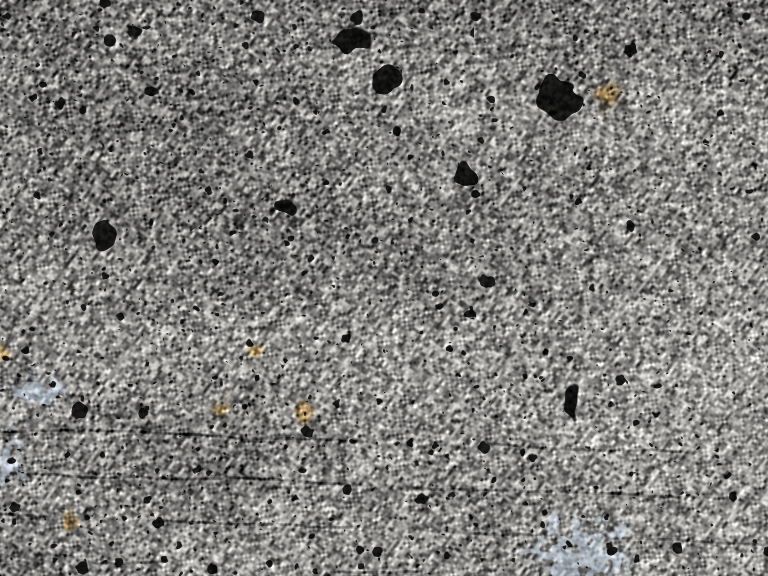
Give the GLSL for this texture, as a Shadertoy shader.

```glsl
// Weathered concrete: fine sandy grain in sunlight, peppered with dark air pits.
// Layered value noise makes the grain, jittered cells scatter the pits, and
// faint board seams, ochre stains and pale lichen patches lie on top.

float hash(vec2 p) {
    vec3 q = fract(vec3(p.xyx) * 0.1031);
    q += dot(q, q.yzx + 33.33);
    return fract((q.x + q.y) * q.z);
}

float noise(vec2 p) {
    vec2 i = floor(p), f = fract(p);
    f = f * f * (3.0 - 2.0 * f);
    return mix(mix(hash(i), hash(i + vec2(1, 0)), f.x),
               mix(hash(i + vec2(0, 1)), hash(i + vec2(1, 1)), f.x), f.y);
}

float fbm(vec2 p) {
    float sum = 0.0, amp = 0.5;
    for (int i = 0; i < 4; i++) {
        sum += amp * noise(p);
        p = mat2(1.6, 1.2, -1.2, 1.6) * p + 17.3;
        amp *= 0.5;
    }
    return sum / 0.9375;
}

// Distance to a rough ellipse
float ellipse(vec2 p, vec2 radii) {
    return (length(p / radii) - 1.0) * min(radii.x, radii.y);
}

// Distance to the nearest pit of one jittered layer
float pitLayer(vec2 p, float cellSize, float maxRadius, float chance) {
    vec2 base = floor(p / cellSize);
    float d = 1.0;
    for (int y = -1; y <= 1; y++)
    for (int x = -1; x <= 1; x++) {
        vec2 cell = base + vec2(x, y);
        vec2 key = cell + cellSize * 913.0 + 40.0;
        if (hash(key) > chance) continue;
        vec2 jitter = vec2(hash(key + 71.7), hash(key + 153.1));
        float size = hash(key + 231.9);
        vec2 radii = maxRadius * mix(0.45, 1.0, size * size) * vec2(1.0, 0.8 + 0.35 * jitter.x);
        d = min(d, ellipse(p - (cell + 0.1 + 0.8 * jitter) * cellSize, radii));
    }
    return d;
}

// Distance to all pits: a few broad cavities and four scattered sizes
float pits(vec2 p) {
    vec4 cavities[7] = vec4[7](
        vec4(0.61, 0.93, 0.042, 0.018), vec4(0.67, 0.862, 0.027, 0.021),
        vec4(0.972, 0.832, 0.036, 0.034), vec4(0.18, 0.59, 0.018, 0.024),
        vec4(0.5, 0.645, 0.021, 0.014), vec4(0.813, 0.696, 0.016, 0.018),
        vec4(1.0, 0.305, 0.011, 0.032));
    vec2 broad = p + 0.022 * (vec2(noise(p * 45.0), noise(p * 45.0 + 31.0)) - 0.5);
    float d = 1.0;
    for (int i = 0; i < 7; i++)
        d = min(d, ellipse(broad - cavities[i].xy, cavities[i].zw));

    vec2 q = p + 0.006 * (vec2(noise(p * 130.0), noise(p * 130.0 + 57.0)) - 0.5);
    float density = mix(1.2, 0.65, smoothstep(0.3, 1.3, p.x));
    d = min(d, pitLayer(q, 0.2, 0.017, 0.25 * density));
    d = min(d, pitLayer(q, 0.08, 0.0115, 0.36 * density));
    d = min(d, pitLayer(q, 0.04, 0.0062, 0.3 * density));
    return min(d, pitLayer(q, 0.018, 0.0034, 0.2 * density));
}

// Sandy grain, centred on zero
float grain(vec2 p) {
    vec2 turned = mat2(0.8, 0.6, -0.6, 0.8) * p;
    return 0.42 * (noise(turned * 195.0) - 0.5) + 0.36 * (noise(p * 112.0 + 9.0) - 0.5);
}

void mainImage(out vec4 fragColor, in vec2 fragCoord) {
    vec2 p = fragCoord / iResolution.y;
    float soft = max(0.0013, 0.7 / iResolution.y);
    vec2 toLight = vec2(-0.0035, 0.0035);

    // Broad tone, grain and slanting light on the grain
    float sand = grain(p);
    float tone = 0.505 + 0.05 * (p.x - 0.67) - 0.03 * (p.y - 0.5);
    tone += 0.22 * (fbm(p * vec2(3.0, 5.0)) - 0.5) + 0.12 * (fbm(p * 28.0) - 0.5);
    tone += sand + 0.35 * (sand - grain(p + toLight));

    // Faint seams left by the formwork boards
    for (int i = 0; i < 4; i++) {
        float k = float(i);
        float seam = 0.255 - 0.075 * k - 0.035 * p.x + 0.016 * (fbm(vec2(p.x * 7.0, k * 9.0)) - 0.5);
        float broken = smoothstep(0.38, 0.65, noise(vec2(p.x * 9.0, k * 5.0 + 2.0)));
        tone -= 0.2 * broken * (1.0 - smoothstep(0.0008, 0.004, abs(p.y - seam)));
    }
    vec3 color = tone * vec3(1.005, 1.0, 0.983);

    // Ochre stains
    vec3 stains[6] = vec3[6](
        vec3(1.057, 0.832, 0.026), vec3(0.383, 0.29, 0.02), vec3(0.53, 0.283, 0.02),
        vec3(0.44, 0.39, 0.014), vec3(0.12, 0.095, 0.016), vec3(0.0, 0.39, 0.018));
    float ragged = fbm(p * 50.0) - 0.5;
    for (int i = 0; i < 6; i++) {
        float d = length(p - stains[i].xy) + 0.03 * ragged;
        float stain = 1.0 - smoothstep(0.3, 1.2, d / stains[i].z);
        color = mix(color, color * vec3(1.2, 0.98, 0.62), 0.85 * stain);
    }

    // Pale crusty lichen
    vec3 lichens[3] = vec3[3](
        vec3(0.06, 0.315, 0.036), vec3(0.0, 0.2, 0.044), vec3(1.02, 0.015, 0.08));
    for (int i = 0; i < 3; i++) {
        float d = length(p - lichens[i].xy) - lichens[i].z + 0.13 * ragged;
        float crust = (1.0 - smoothstep(-0.008, 0.008, d)) * smoothstep(0.25, 0.5, noise(p * 85.0 + 4.0));
        color = mix(color, vec3(0.7, 0.74, 0.78) + 0.6 * sand, 0.85 * crust);
    }

    // Pits with a sunlit lower right lip
    float hole = 1.0 - smoothstep(-soft, soft, pits(p));
    float lip = 1.0 - smoothstep(-0.003, 0.003, pits(p + 1.3 * toLight));
    color += 0.13 * lip * (1.0 - hole);
    color = mix(color, vec3(0.075, 0.075, 0.073) + 0.2 * sand, hole);

    fragColor = vec4(clamp(color, 0.0, 1.0), 1.0);
}
```
